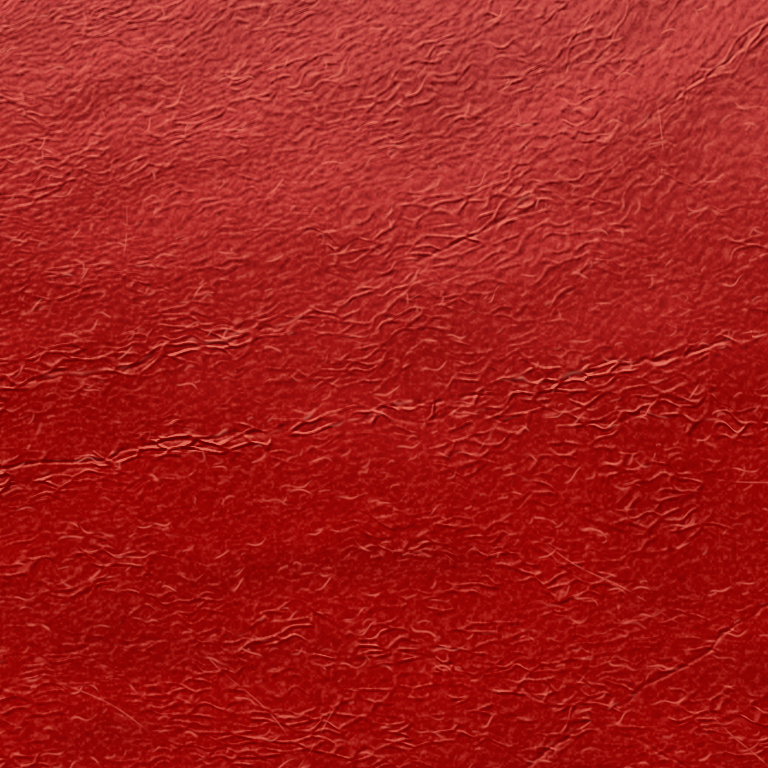
This texture is drawn by a WebGL 2 fragment shader. Its source:

```glsl
#version 300 es
precision highp float;
// Worn red leather lit from above: a cellular height field of pebbles and
// wrinkles follows a bending grain, is cut by long creases, shaded by its
// slope, then overlaid with scattered pale scratches and fine speckle.

uniform vec2 u_resolution;
out vec4 fragColor;

const vec3 DEEP_RED   = vec3(0.590, 0.018, 0.012);
const vec3 SHEEN_RED  = vec3(0.740, 0.255, 0.245);
const vec3 SHADOW_RED = vec3(0.330, 0.000, 0.008);
const vec3 PALE_RED   = vec3(0.930, 0.510, 0.420);

const vec2  PEBBLE_FREQ  = vec2(74.0, 118.0);
const vec2  WRINKLE_FREQ = vec2(27.0, 74.0);
const float LIGHT_STEP   = 0.0017;  // half spacing of the slope samples
const float RELIEF       = 1.40;    // strength of the shading
const float SPECKLE      = 0.34;
const float SPECKLE_FREQ = 350.0;

// Creases as y = a + b x + c x^2, with depth in w.
const int CREASES = 5;
const vec4 CREASE[CREASES] = vec4[](
  vec4(0.50, 0.07, 0.40, 0.8), vec4(0.39, 0.12, 0.06, 1.1),
  vec4(0.36, 0.28, -0.20, 0.6), vec4(-0.43, 0.62, 0.02, 0.7),
  vec4(0.13, 0.30, -0.50, 0.4));

float hash(vec2 p) {
  vec3 q = fract(vec3(p.xyx) * 0.1031);
  q += dot(q, q.yzx + 33.33);
  return fract((q.x + q.y) * q.z);
}

vec2 hash2(vec2 p) { return vec2(hash(p), hash(p + 57.3)); }

float noise(vec2 p) {
  vec2 i = floor(p), f = fract(p);
  f = f * f * (3.0 - 2.0 * f);
  return mix(mix(hash(i), hash(i + vec2(1, 0)), f.x),
             mix(hash(i + vec2(0, 1)), hash(i + vec2(1, 1)), f.x), f.y);
}

// Distances to the nearest and second nearest cell points.
vec2 cellular(vec2 p) {
  vec2 id = floor(p), nearest = vec2(8.0);
  for (int y = -1; y <= 1; y++)
    for (int x = -1; x <= 1; x++) {
      vec2 c = id + vec2(x, y);
      float d = length(c + hash2(c) - p);
      nearest = d < nearest.x ? vec2(d, nearest.x) : vec2(nearest.x, min(nearest.y, d));
    }
  return nearest;
}

// Shears the plane so the grain climbs to the right near the top.
vec2 grainSpace(vec2 p) {
  vec2 g = vec2(p.x, p.y - (p.x - 0.5) * (0.03 + 0.40 * p.y * p.y));
  g += 0.024 * (vec2(noise(p * 13.0), noise(p * 13.0 + 40.0)) - 0.5);
  return g + 0.010 * (vec2(noise(p * 52.0), noise(p * 52.0 + 90.0)) - 0.5);
}

// Groove depth, surrounding folds, and worn pale dashes of all creases.
vec3 creases(vec2 p) {
  vec3 sum = vec3(0.0);
  for (int i = 0; i < CREASES; i++) {
    vec4 k = CREASE[i];
    float row = float(i) * 7.0;
    float wobble = 0.016 * (noise(p * 24.0 + row) - 0.5) + 0.007 * (noise(p * 75.0 + row) - 0.5);
    float d = p.y - k.x - p.x * (k.y + k.z * p.x) + wobble;
    float broken = smoothstep(0.30, 0.60, noise(vec2(p.x * 34.0, row)));
    float dash = smoothstep(0.45, 0.70, noise(vec2(p.x * 42.0, row + 3.5)));
    float e = d - 0.0045 * sign(noise(vec2(p.x * 15.0, row + 1.5)) - 0.45);
    sum += k.w * vec3(broken * exp(-d * d / 8e-6), exp(-d * d / 2.6e-4), dash * exp(-e * e / 5e-6));
  }
  return sum;
}

float height(vec2 p) {
  vec2 g = grainSpace(p);
  float upper = smoothstep(0.35, 0.85, p.y);
  vec3 crease = creases(p);
  vec2 cell = cellular(g * WRINKLE_FREQ);
  float ridge = 1.0 - smoothstep(0.0, 0.34, cell.y - cell.x);
  ridge *= smoothstep(0.25, 0.65, noise(g * vec2(38.0, 70.0)));
  float patches = smoothstep(0.25, 0.75, noise(g * vec2(8.0, 17.0) + 5.0));
  patches = mix(patches, 1.0, 0.15 + 0.25 * upper);
  float pebble = 1.0 - cellular(g * PEBBLE_FREQ).x;
  return ridge * (patches * 0.48 + crease.y * 0.50) - 0.60 * crease.x
       + pebble * mix(0.25, 0.58, upper);
}

// Curved strokes scattered one per cell; reach is the half length in cells.
float scratches(vec2 p, float freq, float share, float reach, float width, float spread, float bend) {
  vec2 s = p * freq, id = floor(s);
  float w = max(width, 0.8 / u_resolution.y) * freq, sum = 0.0;
  for (int y = -1; y <= 1; y++)
    for (int x = -1; x <= 1; x++) {
      vec2 c = id + vec2(x, y), r = hash2(c + 11.0);
      vec2 q = s - c - hash2(c + 23.0);
      float angle = 0.06 + 0.45 * p.y * p.y + spread * (r.x - 0.5);
      q = mat2(cos(angle), -sin(angle), sin(angle), cos(angle)) * q;
      float d = abs(q.y - bend * ((r.y - 0.5) * q.x * q.x + 0.05 * sin(q.x * 9.0 + r.x * 6.0)));
      float len = reach * (0.4 + 0.6 * r.y);
      float line = smoothstep(w, 0.0, d) * smoothstep(len, len * 0.5, abs(q.x));
      sum = max(sum, line * step(hash(c + 71.0), share));
    }
  return sum;
}

void main() {
  vec2 p = gl_FragCoord.xy / u_resolution.y;

  // Broad sheen, strongest at the top and right of centre, with streaky tone
  float tone = noise(grainSpace(p) * vec2(7.0, 19.0)) - 0.5;
  float sheen = smoothstep(0.30, 1.02, p.y - 0.16 * abs(p.x - 0.6) + 0.14 * tone);
  vec3 color = mix(DEEP_RED, SHEEN_RED, sheen) * (1.0 + 0.10 * tone);

  // Slope shading
  vec2 toLight = LIGHT_STEP * vec2(-0.45, 1.0);
  float light = RELIEF * (height(p - toLight) - height(p + toLight));
  light += SPECKLE * (noise(p * SPECKLE_FREQ) + noise(p * SPECKLE_FREQ * 0.55 + 31.0) - 1.0);
  color = mix(color, PALE_RED, clamp(light * 0.75, 0.0, 0.80));
  color = mix(color, SHADOW_RED, clamp(-light * 0.80, 0.0, 0.85));

  // Worn crease edges, short threads and a few long scratches
  vec2 jitter = 0.006 * vec2(noise(p * 60.0), noise(p * 60.0 + 19.0));
  float thread = scratches(p + jitter, 19.0, 0.75, 0.55, 0.0030, 1.1, 1.0);
  float fleck = scratches(p + jitter + 0.61, 34.0, 0.50, 0.42, 0.0032, 1.0, 1.0);
  float streak = scratches(p + 0.37, 4.5, 0.30, 0.60, 0.0022, 2.0, 0.25);
  float wear = smoothstep(0.15, 0.75, noise(p * 80.0));
  float worn = max(max(thread * 0.60, fleck * 0.45), max(streak * 0.45, creases(p).z * 0.65));
  color = mix(color, PALE_RED, wear * min(worn, 0.8));

  fragColor = vec4(color, 1.0);
}
```
